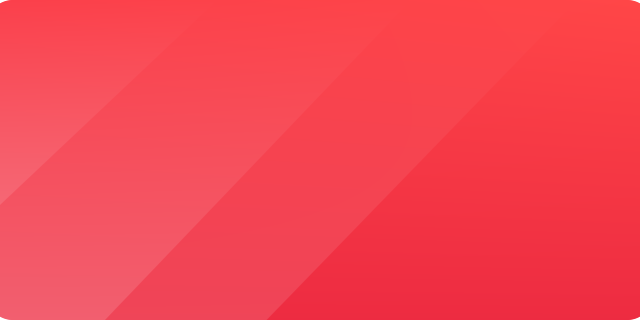
Give the GLSL for this background, as a Shadertoy shader.

```glsl
#define TOP_LEFT vec3(0.984, 0.250, 0.295)
#define TOP_RIGHT vec3(1.000, 0.275, 0.280)
#define BOTTOM vec3(0.930, 0.170, 0.255)
#define PAGE vec3(1.0)
#define CORNER_RADIUS 0.083
#define SIDE_OVERHANG 0.042

// Signed distance to a box with rounded corners
float roundedBox(vec2 p, vec2 halfSize, float radius) {
    vec2 q = abs(p) - halfSize + radius;
    return length(max(q, 0.0)) + min(max(q.x, q.y), 0.0) - radius;
}

// Coverage to the left of the slanted line x = foot + slope * y
float leftOfLine(vec2 p, float foot, float slope, float pixel) {
    float d = (p.x - foot - slope * p.y) / length(vec2(1.0, slope));
    return 1.0 - smoothstep(-0.7 * pixel, 0.7 * pixel, d);
}

// White veil that grows stronger towards the bottom
vec3 addVeil(vec3 color, float coverage, float strength, float depth) {
    return mix(color, vec3(1.0), coverage * strength * depth);
}

void mainImage(out vec4 fragColor, in vec2 fragCoord) {
    float pixel = 1.0 / iResolution.y;
    float aspect = iResolution.x * pixel;
    vec2 p = fragCoord * pixel;
    p.x *= 2.0 / aspect;
    float depth = 1.0 - p.y;

    // Base gradient
    vec3 top = mix(TOP_LEFT, TOP_RIGHT, p.x * 0.5);
    vec3 color = mix(top, BOTTOM, depth);

    // Overlapping diagonal veils, from right to left
    color = addVeil(color, leftOfLine(p, 0.833, 0.970, pixel), 0.120, depth);
    color = addVeil(color, leftOfLine(p, 0.328, 0.957, pixel), 0.140, depth);
    color = addVeil(color, leftOfLine(p, -0.381, 1.060, pixel), 0.180, depth);

    // Card outline, slightly wider than the canvas
    vec2 halfSize = vec2(1.0 + SIDE_OVERHANG, 0.5);
    float card = roundedBox(p - vec2(1.0, 0.5), halfSize, CORNER_RADIUS);
    color = mix(color, PAGE, smoothstep(-0.5 * pixel, 0.7 * pixel, card));

    fragColor = vec4(color, 1.0);
}
```
